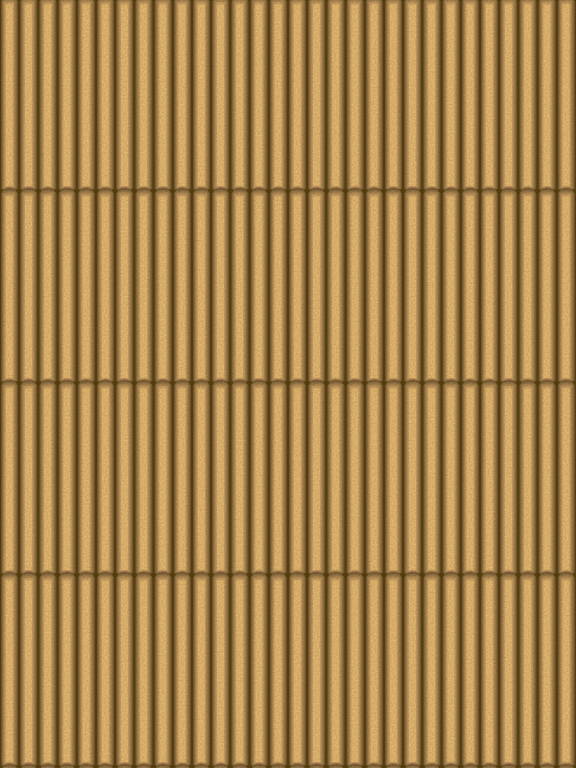
Reproduce this pattern procedurally as a Shadertoy shader.

```glsl
#define SLATS 30.0
#define ROWS 4.0
#define ARC_HEIGHT 0.17
#define GRAIN_CELLS vec2(300.0, 400.0)
#define GRAIN_AMOUNT 0.11
#define GAP_COLOR vec3(0.33, 0.24, 0.04)
#define EDGE_COLOR vec3(0.44, 0.33, 0.18)
#define SHADE_COLOR vec3(0.53, 0.41, 0.25)
#define FLANK_COLOR vec3(0.62, 0.49, 0.29)
#define BODY_COLOR vec3(0.74, 0.57, 0.35)
#define CREST_COLOR vec3(0.84, 0.68, 0.41)

// Unit gradient at a lattice point, wrapped over the canvas
vec2 latticeGradient(vec2 cell) {
    uvec2 c = uvec2(mod(cell, GRAIN_CELLS));
    uint h = c.x * 1597u + c.y * 51749u + 977u;
    h = (h ^ (h >> 15)) * 73939u;
    h = (h ^ (h >> 13)) * 91807u;
    h ^= h >> 16;
    float angle = float(h & 1023u) * 6.28319 / 1024.0;
    return vec2(cos(angle), sin(angle));
}

float gradientNoise(vec2 p) {
    vec2 i = floor(p), f = fract(p);
    vec2 u = f * f * f * (f * (f * 6.0 - 15.0) + 10.0);
    vec2 e = vec2(1.0, 0.0);
    float a = dot(latticeGradient(i), f);
    float b = dot(latticeGradient(i + e.xy), f - e.xy);
    float c = dot(latticeGradient(i + e.yx), f - e.yx);
    float d = dot(latticeGradient(i + e.xx), f - e.xx);
    return mix(mix(a, b, u.x), mix(c, d, u.x), u.y);
}

// Slat colour from the gap to the crest, by distance to the nearest edge
vec3 slatRamp(float d) {
    vec3 col = mix(GAP_COLOR, EDGE_COLOR, smoothstep(0.025, 0.075, d));
    col = mix(col, SHADE_COLOR, smoothstep(0.075, 0.125, d));
    col = mix(col, FLANK_COLOR, smoothstep(0.125, 0.19, d));
    col = mix(col, BODY_COLOR, smoothstep(0.19, 0.26, d));
    return mix(col, CREST_COLOR, smoothstep(0.26, 0.34, d));
}

float smoothMin(float a, float b, float k) {
    float h = max(k - abs(a - b), 0.0) / k;
    return min(a, b) - h * h * k * 0.25;
}

void mainImage(out vec4 fragColor, in vec2 fragCoord) {
    vec2 uv = fragCoord / iResolution.xy;

    // Slat coordinates, in slat widths; each row ends in a raised arc
    float slatLength = SLATS / ROWS * iResolution.y / iResolution.x;
    float x = fract(uv.x * SLATS) - 0.5;
    float arc = ARC_HEIGHT * (1.0 - 4.0 * x * x);
    float y = fract(uv.y * ROWS - arc / slatLength) * slatLength;
    float below = slatLength - y;
    float seam = min(y, below);

    // Rounded flanks, a little darker on the right
    float side = (0.5 - abs(x)) * (1.0 - 0.15 * smoothstep(-0.1, 0.3, x));
    side -= max(0.0, 0.1 - 0.8 * seam);

    // Short shadow above each seam, longer one on the slat top below it
    float ends = min(0.07 + 1.5 * y, 0.07 + 0.6 * below);
    vec3 col = slatRamp(smoothMin(side, ends, 0.04));

    // Fine speckle, strongest on the lit wood
    float grain = gradientNoise(uv * GRAIN_CELLS);
    col *= 1.0 + GRAIN_AMOUNT * grain * smoothstep(0.03, 0.2, side);

    fragColor = vec4(clamp(col, 0.0, 1.0), 1.0);
}
```
